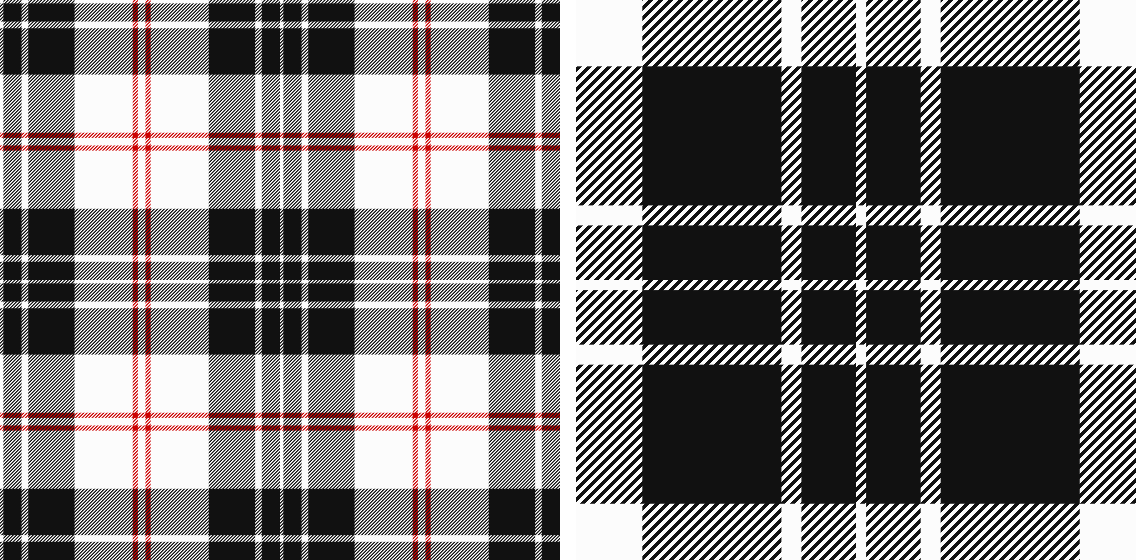
Left, the full canvas; right, a detail of the centre.
A WebGL 2 fragment shader for this pattern:

```glsl
#version 300 es
precision highp float;

uniform vec2 u_resolution;
out vec4 outColor;

const vec3 WHITE = vec3(0.99);
const vec3 BLACK = vec3(0.067);
const vec3 RED = vec3(0.80, 0.015, 0.015);

const float REPEATS = 2.0;          // setts across and down
const float TWILL_PER_SETT = 84.0;  // diagonal ribs in one sett
const vec2 SETT_CENTER = vec2(0.006, -0.006);

// Distances from the sett center, as fractions of one sett
const float CENTER_LINE = 0.006;
const vec2 INNER_BLACK = vec2(CENTER_LINE, 0.0710);
const vec2 OUTER_BLACK = vec2(0.0948, 0.2604);
const vec2 RED_LINE = vec2(0.4680, 0.4865);

// Box-filtered coverage of a band
float band(float d, vec2 edges, float pixel) {
    vec2 inside = clamp((d - edges) / pixel + 0.5, 0.0, 1.0);
    return inside.x - inside.y;
}

// Mirrored thread colors along one axis
vec3 threadColor(float t, float pixel) {
    float d = abs(fract(t + 0.5) - 0.5);
    float black = band(d, INNER_BLACK, pixel) + band(d, OUTER_BLACK, pixel);
    vec3 color = mix(WHITE, BLACK, black);
    return mix(color, RED, band(d, RED_LINE, pixel));
}

// Share of warp showing through the diagonal twill
float twill(vec2 sett, vec2 pixel) {
    float phase = fract((sett.x - sett.y) * TWILL_PER_SETT);
    float width = max(pixel.x, pixel.y) * TWILL_PER_SETT;
    float rib = clamp((0.25 - abs(phase - 0.5)) / width + 0.5, 0.0, 1.0);
    return mix(rib, 0.5, smoothstep(0.5, 1.0, width));
}

void main() {
    vec2 sett = gl_FragCoord.xy / u_resolution * REPEATS;
    vec2 pixel = REPEATS / u_resolution;
    vec2 t = sett - SETT_CENTER;

    vec3 warp = threadColor(t.x, pixel.x);
    vec3 weft = threadColor(t.y, pixel.y);
    outColor = vec4(mix(weft, warp, twill(sett, pixel)), 1.0);
}
```
